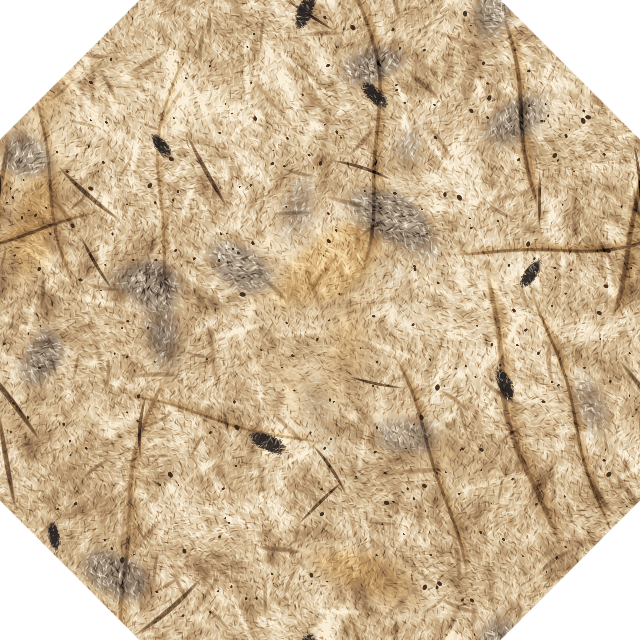
A Shadertoy shader for this texture:

```glsl
// Matted straw-coloured felt with hairs, twigs, specks and long curved fibres,
// cropped to an octagon by white corners. Everything is made of jittered cell
// strokes on wrapping grids, so the tile repeats without a seam.

const float TAU = 6.2831853;

vec4 hash4(vec2 p) {
    vec4 q = fract(p.xyxy * vec4(.1031, .1030, .0973, .1099));
    q += dot(q, q.wzxy + 33.33);
    return fract((q.xxyz + q.yzzw) * q.zywx);
}

vec2 spin(vec2 d, float a) {
    vec2 axis = vec2(cos(a), sin(a));
    return vec2(dot(d, axis), dot(d, vec2(-axis.y, axis.x)));
}

// Local lie of the hair, periodic over the canvas
float flow(vec2 p) {
    return 1.9 + .6 * sin(TAU * (3. * p.x + 2. * p.y))
               + .6 * sin(TAU * (2. * p.x - 5. * p.y) + 2.);
}

// Signed sum of soft light and dark strokes, one per cell
float strokes(vec2 uv, float n, vec2 size, float seed) {
    vec2 cell = floor(uv * n), f = fract(uv * n);
    float sum = 0.;
    for (int y = -1; y <= 1; y++)
    for (int x = -1; x <= 1; x++) {
        vec2 o = vec2(x, y), id = mod(cell + o, n);
        vec4 h = hash4(id + seed * vec2(37.1, 91.7));
        vec2 d = spin(f - o - h.xy, flow(id / n) + 2. * (h.w - .5)) / size;
        float body = max(1. - dot(d, d), 0.);
        sum += (2. * h.z - 1.) * body * body;
    }
    return sum;
}

// Strongest of some rare, slightly bent flecks; 1 on the spine, 0 at the rim
float flecks(vec2 uv, float n, vec2 size, float chance, float seed) {
    vec2 cell = floor(uv * n), f = fract(uv * n);
    float best = 0.;
    for (int y = -1; y <= 1; y++)
    for (int x = -1; x <= 1; x++) {
        vec2 o = vec2(x, y), id = mod(cell + o, n);
        vec4 h = hash4(id + seed * vec2(53.3, 71.9));
        if (h.z > chance) continue;
        vec2 d = spin(f - o - h.xy, 1.9 + 2.8 * (h.w - .5));
        d.y += .5 * (fract(h.w * 17.) - .5) * d.x * d.x;
        d /= size * mix(.5, 1., h.z / chance);
        best = max(best, 1. - dot(d, d));
    }
    return best;
}

// Long curved fibres, mostly upright; x is the core, y the soft halo
vec2 fibres(vec2 uv) {
    vec2 cover = vec2(0);
    for (int i = 0; i < 11; i++) {
        vec4 h = hash4(vec2(i, 3.7) * 5.3 + 11.);
        vec4 k = hash4(vec2(i, 8.1) * 7.9 + 23.);
        vec2 d = fract(uv - h.xy + .5) - .5;
        if (i % 4 == 3) d = d.yx;
        float slope = mix(-.5, .2, h.z), bend = 1.6 * (h.w - .5);
        float off = d.x - slope * d.y - bend * d.y * d.y
                  - .006 * sin(22. * d.y + TAU * k.x);
        off /= sqrt(1. + pow(slope + 2. * bend * d.y, 2.));
        float reach = mix(.13, .3, k.y);
        float taper = 1. - smoothstep(.6, 1., abs(d.y) / reach);
        float width = mix(.0025, .005, k.z) * (.5 + .5 * taper);
        float core = 1. - smoothstep(.4, 1.2, abs(off) / width);
        float halo = exp(-pow((off - width) / (2.4 * width), 2.));
        cover = max(cover, vec2(core, halo) * taper * mix(.5, 1., k.w));
    }
    return cover;
}

float ramp(float a, float b, float t) { return clamp((t - a) / (b - a), 0., 1.); }

vec3 straw(float t) {
    vec3 c = mix(vec3(.05, .04, .04), vec3(.30, .22, .16), ramp(.05, .30, t));
    c = mix(c, vec3(.53, .41, .29), ramp(.30, .53, t));
    c = mix(c, vec3(.69, .56, .41), ramp(.53, .69, t));
    c = mix(c, vec3(.80, .69, .53), ramp(.69, .80, t));
    c = mix(c, vec3(.88, .80, .67), ramp(.80, .88, t));
    return mix(c, vec3(.98, .94, .86), ramp(.88, 1., t));
}

void mainImage(out vec4 fragColor, in vec2 fragCoord) {
    vec2 uv = fragCoord / iResolution.xy;

    // Fine hair over broad mottling
    float hair = strokes(uv, 128., vec2(.85, .23), 1.)
               + strokes(uv, 101., vec2(.85, .20), 2.)
               + strokes(uv, 160., vec2(.90, .25), 3.);
    float mottle = .10 * strokes(uv, 7., vec2(.95, .50), 4.)
                 + .13 * strokes(uv, 17., vec2(.95, .40), 5.)
                 + .13 * strokes(uv, 41., vec2(.95, .45), 6.)
                 + .16 * strokes(uv, 14., vec2(.95, .09), 7.);

    // Grey and ochre stains with ragged edges
    float ragged = .25 * hair + mottle;
    float grey = smoothstep(.2, .75, strokes(uv, 8., vec2(.8, .45), 8.) + ragged);
    float ochre = smoothstep(.1, .6, strokes(uv, 6., vec2(.95, .4), 9.) + ragged);
    float tone = .835 + .23 * hair * (1. + .6 * grey) + mottle - .17 * grey - .05 * ochre;

    // Fibres and twigs
    vec2 fibre = fibres(uv);
    float twig = smoothstep(0., .7, flecks(uv, 9., vec2(.75, .045), .2, 1.) + .2 * hair);
    float stalk = smoothstep(0., .9, flecks(uv, 19., vec2(.8, .1), .22, 2.) + .3 * hair);
    tone -= .27 * fibre.x + .13 * fibre.y + .40 * twig + .17 * stalk;

    // Dark specks and hollows
    float speck = max(smoothstep(0., .6, flecks(uv, 24., vec2(.14, .10), .14, 3.)),
                      smoothstep(0., .7, flecks(uv, 60., vec2(.2, .14), .06, 4.)));
    float pit = flecks(uv, 6., vec2(.24, .10), .2, 5.);
    float hollow = smoothstep(.25, .6, pit + .5 * hair) * step(.01, pit);
    tone = mix(tone, .16, .85 * speck);
    tone = mix(tone, .14 + .5 * max(hair, 0.), .9 * hollow);

    // Colour: warm stains, ashen patches
    vec3 color = straw(tone);
    color *= mix(vec3(1), vec3(1.01, .94, .79), max(.8 * ochre, .6 * fibre.y));
    color = mix(color, vec3(dot(color, vec3(.3, .6, .1))), max(.45 * grey, .6 * hollow));

    // White corners
    vec2 edge = min(uv, 1. - uv);
    float px = 1. / iResolution.y;
    color = mix(vec3(1), color, smoothstep(-px, px, edge.x + edge.y - .218));
    fragColor = vec4(color, 1);
}
```
